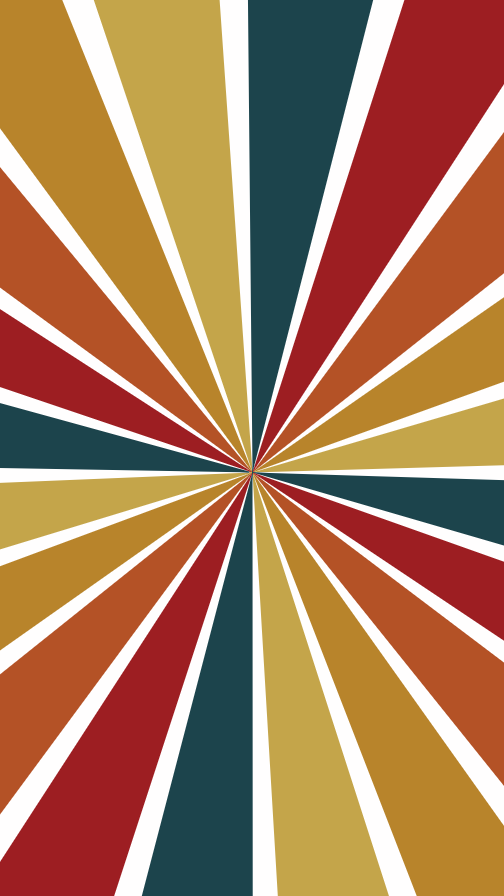
Give the GLSL for this background, as a WebGL 1 fragment shader.

```glsl
precision highp float;
uniform vec2 u_resolution;

#define CENTER vec2(0.501, 0.4727)
#define RAY_STEP 18.0
#define RAY_HALF_WIDTH 7.3
#define FIRST_RAY 83.0
#define MEAN_TURN -0.85
#define STRETCH 0.85
#define LEAN 0.45

const vec3 WHITE = vec3(1.0, 0.995, 0.995);
const vec3 TEAL = vec3(0.11, 0.268, 0.30);
const vec3 RED = vec3(0.615, 0.118, 0.133);
const vec3 ORANGE = vec3(0.706, 0.322, 0.149);
const vec3 AMBER = vec3(0.722, 0.518, 0.169);
const vec3 STRAW = vec3(0.769, 0.647, 0.29);

// Five colours repeat clockwise around the burst
vec3 rayColor(float index) {
  float k = mod(index + 0.5, 5.0);
  if (k < 1.0) return TEAL;
  if (k < 2.0) return RED;
  if (k < 3.0) return ORANGE;
  if (k < 4.0) return AMBER;
  return STRAW;
}

// Slight uneven turn of the rays, in degrees
float unevenTurn(float angle) {
  return MEAN_TURN
       - STRETCH * cos(2.0 * radians(angle - 5.0))
       + LEAN * cos(radians(angle - 145.0));
}

void main() {
  vec2 p = (gl_FragCoord.xy - CENTER * u_resolution) / u_resolution.y;
  float pixel = 1.0 / u_resolution.y;
  float radius = length(p);
  float angle = radius > 0.0 ? degrees(atan(p.y, p.x)) : 0.0;
  angle -= unevenTurn(angle);

  // Nearest ray and the angle from its axis
  float turn = (FIRST_RAY - angle) / RAY_STEP;
  float index = floor(turn + 0.5);
  float offAxis = abs(turn - index) * RAY_STEP;

  // White gap coverage, fading where the gap is thinner than a pixel
  float edge = radius * sin(radians(offAxis - RAY_HALF_WIDTH));
  float gapWidth = radius * radians(RAY_STEP - 2.0 * RAY_HALF_WIDTH);
  float gap = min(clamp(edge / pixel + 0.5, 0.0, 1.0), gapWidth / pixel);

  gl_FragColor = vec4(mix(rayColor(index), WHITE, gap), 1.0);
}
```
